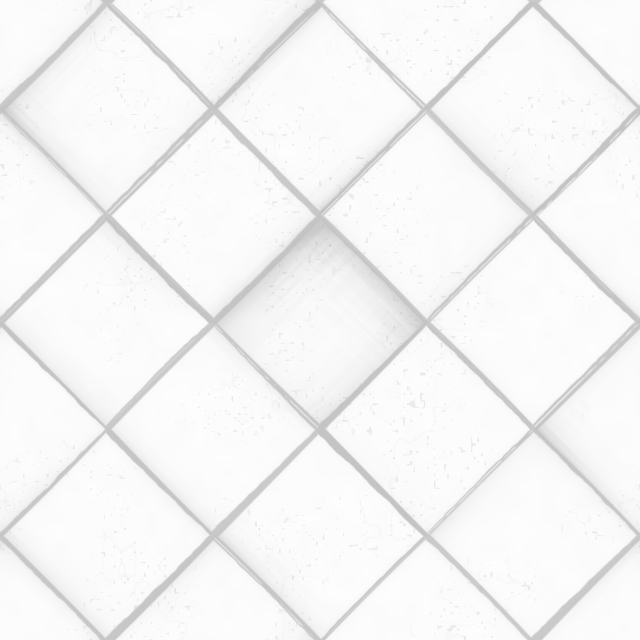
A Shadertoy shader for this pattern:

```glsl
// Pale square tiles laid on the diagonal, three diamonds across and three down.
// Grey joints vary in width, bow and gleam; some tiles sink into soft shadows.
// All keys and noise lattices wrap, so the canvas tiles in both directions.

const float REPEATS = 3.0;
const float TILE_GREY = 0.992;
const float JOINT_GREY = 0.765;

// Integer hash: four random values from a non-negative cell and a seed
vec4 hash4(vec2 cell, float seed) {
    uvec4 v = uvec4(uint(cell.x + 0.5), uint(cell.y + 0.5), uint(seed), 7u);
    v = v * 1664525u + 1013904223u;
    for (int i = 0; i < 2; i++) {
        v.x += v.y * v.w;
        v.y += v.z * v.x;
        v.z += v.x * v.y;
        v.w += v.y * v.z;
        v ^= v >> 16u;
    }
    return vec4(v) / exp2(32.0);
}

// Value noise on a lattice that wraps after "period" cells
float noise(vec2 x, vec2 period, float seed) {
    vec2 i = floor(x), f = fract(x);
    f = f * f * (3.0 - 2.0 * f);
    vec2 lo = mod(i, period), hi = mod(i + 1.0, period);
    float bottom = mix(hash4(lo, seed).x, hash4(vec2(hi.x, lo.y), seed).x, f.x);
    float top = mix(hash4(vec2(lo.x, hi.y), seed).x, hash4(hi, seed).x, f.x);
    return mix(bottom, top, f.y);
}

// Square noise over the unit canvas
float canvasNoise(vec2 uv, float cells, float seed) {
    return noise(uv * cells, vec2(cells), seed);
}

// Wrapped integer key of a point given in diagonal coordinates
vec2 wrapKey(vec2 q) {
    vec2 quarter = 2.0 * vec2(q.x + q.y, q.x - q.y);
    return mod(floor(quarter + 0.5), 4.0 * REPEATS);
}

// One joint: d is the offset across it, t runs along it from -0.5 to 0.5
float joint(float d, float t, vec2 key, float rough, float soft) {
    vec4 h = hash4(key, 1.0);
    float bow = 1.0 - 4.0 * t * t;
    d += (h.x - 0.5) * 0.018 * bow + (rough - 0.5) * 0.008;
    float halfWidth = mix(0.013, 0.026, h.y) * (1.0 + (h.z - 0.5) * 1.3 * t);
    halfWidth += (rough - 0.5) * 0.007;
    float body = 1.0 - smoothstep(halfWidth - soft, halfWidth + soft, abs(d));

    // Thin pale ridge inside some joints, drifting from side to side
    float ridgeAt = halfWidth * (h.w - 0.5 + (h.x - 0.5) * t);
    float ridge = 1.0 - smoothstep(0.001, 0.003 + soft, abs(d - ridgeAt));
    ridge *= smoothstep(0.4, 0.7, h.z) * smoothstep(0.25, 0.6, rough);
    float halo = 0.26 * exp(-abs(d) / 0.018);
    return max(body * (mix(0.86, 1.0, h.w) - 0.55 * ridge), halo);
}

// Shadow gathered along the four sides of a tile
float sideShadow(vec2 local, vec2 key, vec2 streak) {
    vec4 h = hash4(key, 2.0);
    vec4 gap = vec4(0.5 - local.x, 0.5 + local.x, 0.5 - local.y, 0.5 + local.y);
    vec4 strength = h * h * h * h * 0.75;
    float reach = mix(0.04, 0.085, hash4(key, 3.0).x);

    // The middle tile lies deepest, shaded mostly from above
    bool deepest = all(lessThan(abs(key - 2.0 * REPEATS), vec2(0.5)));
    if (deepest) {
        strength = vec4(0.85, 0.12, 0.4, 1.0);
        reach = 0.12;
    }

    // Shade leans towards one end of each side
    vec4 lean = (hash4(key, 4.0) - 0.5) * (deepest ? 0.7 : 2.0);
    strength *= max(1.0 + lean * local.yyxx * 2.0, 0.0);
    vec4 grain = mix(vec4(0.75), vec4(1.25), streak.xxyy);
    vec4 shade = strength * exp(-max(gap, 0.0) * grain / reach);
    return 0.17 * min(dot(shade, vec4(1.0)), 1.15);
}

// Faint specks and hairline veins, gathered in patches
float surfaceWear(vec2 uv) {
    float patchy = smoothstep(0.48, 0.8, canvasNoise(uv, 11.0, 5.0));
    float specks = smoothstep(0.8, 0.97, canvasNoise(uv, 190.0, 6.0));
    float path = canvasNoise(uv, 17.0, 7.0) + 0.3 * canvasNoise(uv, 53.0, 8.0);
    float vein = 1.0 - smoothstep(0.0, 0.025, abs(path - 0.65));
    return patchy * (0.07 * specks + 0.018 * vein)
         + 0.008 * canvasNoise(uv, 42.0, 9.0);
}

void mainImage(out vec4 fragColor, in vec2 fragCoord) {
    vec2 uv = fragCoord / iResolution.xy;
    vec2 p = uv * REPEATS + vec2(0.0, 0.012);
    vec2 q = vec2(p.x + p.y, p.x - p.y);
    float soft = 0.003 + 2.2 * REPEATS / (2.0 * min(iResolution.x, iResolution.y));

    // Nearest tile centre and nearest joint lines
    vec2 tile = floor(q + 0.5);
    vec2 local = q - tile;
    vec2 line = floor(q) + 0.5;

    // Brush grain drawn out along each joint direction
    vec2 streak = vec2(noise(q * vec2(44.0, 3.0), REPEATS * vec2(44.0, 3.0), 10.0),
                       noise(q * vec2(3.0, 44.0), REPEATS * vec2(3.0, 44.0), 11.0));
    float rough = mix(canvasNoise(uv, 38.0, 12.0), canvasNoise(uv, 120.0, 13.0), 0.4);

    float grey = TILE_GREY - surfaceWear(uv) - sideShadow(local, wrapKey(tile), streak);
    float rising = joint(q.y - line.y, local.x, wrapKey(vec2(tile.x, line.y)), rough, soft);
    float falling = joint(q.x - line.x, local.y, wrapKey(vec2(line.x, tile.y)), rough, soft);
    grey = mix(grey, JOINT_GREY, max(rising, falling));
    fragColor = vec4(vec3(grey), 1.0);
}
```
